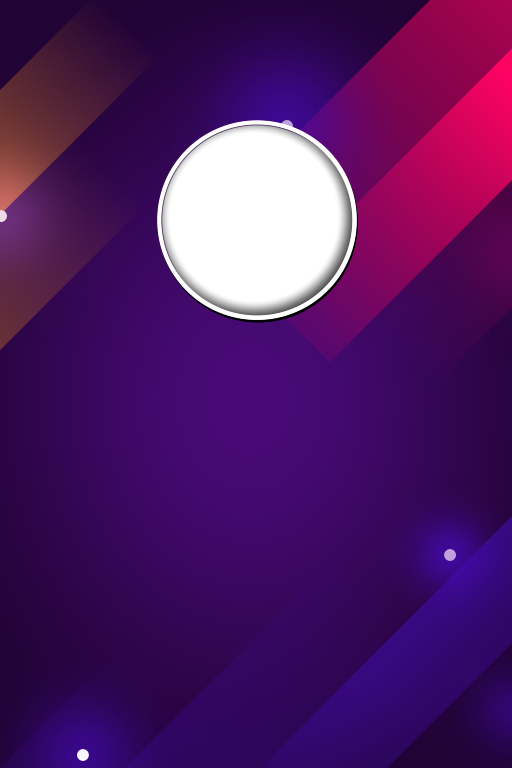
Give the GLSL for this background, as a Shadertoy shader.

```glsl
// Violet poster backdrop with diagonal colour bands, glowing dots and a raised white disc.

// Antialiased fill of a signed distance, one output pixel wide
float fill(float dist) {
    float px = 1.0 / iResolution.x;
    return smoothstep(0.6 * px, -0.6 * px, dist);
}

// 45 degree band: diag.x runs across it, diag.y along it;
// opacity grows from fade.x to fade.y
float band(vec2 diag, float low, float high, vec2 fade) {
    float across = max(low - diag.x, diag.x - high) * 0.7071;
    return fill(across) * clamp((diag.y - fade.x) / (fade.y - fade.x), 0.0, 1.0);
}

float glow(vec2 p, vec2 center, float radius) {
    vec2 q = (p - center) / radius;
    return exp(-dot(q, q));
}

void addDot(inout vec3 color, vec2 p, vec2 center, vec3 tint) {
    color = mix(color, tint, fill(length(p - center) - 0.0115));
}

// Disc with a hard drop shadow, a white rim and a bevelled face
void addDisc(inout vec3 color, vec2 p) {
    vec2 q = p - vec2(0.502, 1.070);
    float r = length(q);
    float lowerRight = dot(q / max(r, 0.001), vec2(0.7071, -0.7071));

    color = mix(color, vec3(0.0), fill(length(q - vec2(0.002, -0.005)) - 0.195));
    color = mix(color, vec3(1.0), fill(r - 0.195));

    float bevel = smoothstep(-0.024, 0.014, length(q - vec2(-0.006, 0.006)) - 0.186);
    vec3 face = vec3(1.0 - 0.72 * bevel);
    color = mix(color, face, fill(r - 0.186));

    float hairline = fill(abs(r - 0.186) - 0.0009) * smoothstep(0.1, -0.5, lowerRight);
    color = mix(color, vec3(0.25, 0.12, 0.32), 0.8 * hairline);
}

void mainImage(out vec4 fragColor, in vec2 fragCoord) {
    // Canvas width is one unit, height is one and a half
    vec2 p = fragCoord / iResolution.xy * vec2(1.0, 1.5);
    vec2 diag = vec2(p.y - p.x, p.y + p.x);

    // Radial backdrop
    float falloff = length((p - vec2(0.488, 0.72)) / vec2(0.68, 0.86));
    vec3 color = mix(vec3(0.285, 0.04, 0.47), vec3(0.13, 0.01, 0.205),
                     smoothstep(0.0, 1.05, falloff));

    // Pink bands, upper right
    vec3 pink = vec3(1.0, 0.01, 0.39);
    color = mix(color, pink, 0.62 * band(diag, 0.406, 0.660, vec2(1.35, 2.5)));
    float pinkEnd = fill((1.436 - diag.y) * 0.7071);
    color = mix(color, pink, pinkEnd * band(diag, 0.148, 0.406, vec2(1.34, 2.35)));
    color = mix(color, pink, 0.16 * band(diag, -0.10, 0.148, vec2(1.60, 2.05)));

    // Amber bands, upper left, fading towards the right
    vec3 amber = vec3(0.62, 0.34, 0.18);
    color = mix(color, amber, 0.85 * band(diag, 1.080, 1.324, vec2(1.70, 1.08)));
    color = mix(color, amber, 0.55 * band(diag, 0.816, 1.080, vec2(1.38, 0.816)));

    // Blue bands, lower right
    vec3 blue = vec3(0.23, 0.04, 0.58);
    float depth = smoothstep(-0.756, -0.508, diag.x);
    color = mix(color, blue, mix(0.45, 0.75, depth) * band(diag, -0.756, -0.508, vec2(-0.2, 0.9)));
    color = mix(color, blue, 0.38 * band(diag, -0.508, -0.244, vec2(1.10, 0.45)));
    color = mix(color, blue, 0.20 * band(diag, -0.244, 0.0, vec2(0.45, 0.0)));

    // Soft lights
    vec3 indigo = vec3(0.27, 0.04, 0.72);
    color = mix(color, indigo, 0.62 * glow(p, vec2(0.557, 1.266), 0.135));
    color = mix(color, indigo, 0.75 * glow(p, vec2(0.879, 0.416), 0.070));
    color = mix(color, indigo, 0.62 * glow(p, vec2(0.162, 0.025), 0.105));
    color = mix(color, indigo, 0.45 * glow(p, vec2(1.0, 0.113), 0.075));
    color = mix(color, vec3(0.45, 0.02, 0.40), 0.45 * glow(p, vec2(1.0, 1.002), 0.085));
    float aboveEdge = fill((1.080 - diag.x) * 0.7071);
    vec3 leftLight = mix(vec3(0.50, 0.22, 0.62), vec3(0.95, 0.50, 0.50), aboveEdge);
    color = mix(color, leftLight, 0.65 * glow(p, vec2(0.002, 1.078), 0.10));

    // Small dots, then the disc on top
    vec3 lavender = vec3(0.75, 0.63, 0.86);
    addDot(color, p, vec2(0.5605, 1.254), lavender);
    addDot(color, p, vec2(0.879, 0.416), lavender);
    addDot(color, p, vec2(0.162, 0.0254), vec3(0.97, 0.96, 1.0));
    addDot(color, p, vec2(0.002, 1.078), vec3(0.93, 0.86, 0.90));
    addDisc(color, p);

    fragColor = vec4(color, 1.0);
}
```
